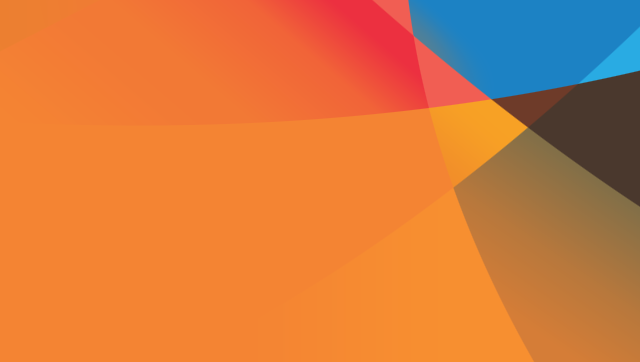
This background is drawn by a Shadertoy shader. Its source:

```glsl
// Overlapping translucent sheets in orange, red, blue and brown.
// Four polynomial curves split the canvas; each cell between them has a flat
// colour or a diagonal gradient, and soft masks blend the cells together.

// Curve coefficients: constant, linear, quadratic, cubic.
const vec4 SWEEP   = vec4(0.6628, -0.0881, 0.1929, 0.0374); // height over x
const vec4 STEEP   = vec4(0.8346, -0.3229, 0.1263, 0.0);    // x over height
const vec4 FALLING = vec4(2.0694, -2.1119, 0.4713, 0.0);    // height over x
const vec4 RISING  = vec4(-0.1894, 0.538, 0.578, 0.0);      // height over x
const vec4 CORNER  = vec4(0.858, 0.91, 0.0, 0.0);           // height over x

// Gradient axes, roughly square to the falling curve.
const vec2 WARM_AXIS  = vec2(0.65, 0.43);
const vec2 SHADE_AXIS = vec2(0.57, 0.466);

const vec3 ORANGE       = vec3(0.957, 0.518, 0.200);
const vec3 AMBER        = vec3(0.970, 0.560, 0.188);
const vec3 CORNER_TINT  = vec3(0.925, 0.500, 0.190);
const vec3 CORAL        = vec3(0.950, 0.475, 0.208);
const vec3 VERMILION    = vec3(0.945, 0.390, 0.220);
const vec3 CRIMSON      = vec3(0.925, 0.190, 0.250);
const vec3 PINK         = vec3(0.945, 0.370, 0.325);
const vec3 GOLD_DARK    = vec3(0.945, 0.550, 0.165);
const vec3 GOLD_LIGHT   = vec3(0.970, 0.630, 0.145);
const vec3 COPPER       = vec3(0.835, 0.490, 0.215);
const vec3 BRONZE       = vec3(0.720, 0.470, 0.235);
const vec3 OLIVE        = vec3(0.510, 0.435, 0.280);
const vec3 BLUE         = vec3(0.110, 0.510, 0.770);
const vec3 BLUE_GREY    = vec3(0.320, 0.500, 0.590);
const vec3 SKY          = vec3(0.160, 0.670, 0.890);
const vec3 RUST         = vec3(0.430, 0.230, 0.160);
const vec3 UMBER        = vec3(0.290, 0.220, 0.175);

float curve(vec4 k, float t) {
    return k.x + t * (k.y + t * (k.z + t * k.w));
}

// One pixel wide transition across the zero line of d.
float mask(float d) {
    return clamp(d / max(fwidth(d), 1e-5) + 0.5, 0.0, 1.0);
}

vec3 ramp(vec3 a, vec3 b, vec3 c, vec3 stops, float t) {
    vec3 lower = mix(a, b, clamp((t - stops.x) / (stops.y - stops.x), 0.0, 1.0));
    return mix(lower, c, clamp((t - stops.y) / (stops.z - stops.y), 0.0, 1.0));
}

void mainImage(out vec4 fragColor, in vec2 fragCoord) {
    vec2 uv = fragCoord / iResolution.xy;

    // Side of each curve
    float aboveSweep   = mask(uv.y - curve(SWEEP, uv.x));
    float rightOfSteep = mask(uv.x - curve(STEEP, uv.y));
    float aboveFalling = mask(uv.y - curve(FALLING, uv.x));
    float aboveRising  = mask(uv.y - curve(RISING, uv.x));
    float inCorner     = mask(uv.y - curve(CORNER, uv.x));

    // Gradient positions, measured from the top left corner
    vec2 fromTop = uv - vec2(0.0, 1.0);
    float warm  = dot(fromTop, WARM_AXIS);
    float shade = dot(fromTop, SHADE_AXIS);

    // Upper left: coral to crimson, with a faint tinted corner
    vec3 red = ramp(CORAL, VERMILION, CRIMSON, vec3(0.11, 0.25, 0.335), warm);
    red = mix(ORANGE, red, smoothstep(-0.16, 0.08, warm));
    float cornerFade = 1.0 - smoothstep(0.0, 0.17, uv.x);
    red = mix(red, CORNER_TINT, inCorner * (0.4 + 0.6 * cornerFade));
    vec3 upperLeft = mix(red, PINK, rightOfSteep);

    // Lower left: plain orange, amber wedge, gold and bronze cells
    vec3 amber = mix(ORANGE, AMBER, smoothstep(0.36, 0.72, uv.x));
    vec3 gold = mix(GOLD_DARK, GOLD_LIGHT, smoothstep(0.22, 0.36, warm));
    vec3 bronze = ramp(COPPER, BRONZE, OLIVE, vec3(0.05, 0.163, 0.30), shade);
    vec3 lowerLeft = mix(mix(amber, bronze, rightOfSteep),
                         mix(ORANGE, gold, rightOfSteep), aboveRising);

    // Upper right: blue with a grey haze beside the falling curve
    float haze = (1.0 - smoothstep(0.375, 0.435, warm))
               * (1.0 - smoothstep(0.66, 0.78, uv.x));
    vec3 blue = mix(SKY, mix(BLUE, BLUE_GREY, haze), aboveRising);
    vec3 upperRight = mix(PINK, blue, rightOfSteep);

    // Lower right: dark overlaps
    vec3 lowerRight = mix(UMBER, RUST, aboveRising);

    vec3 color = mix(mix(lowerLeft, upperLeft, aboveSweep),
                     mix(lowerRight, upperRight, aboveSweep), aboveFalling);
    fragColor = vec4(color, 1.0);
}
```
